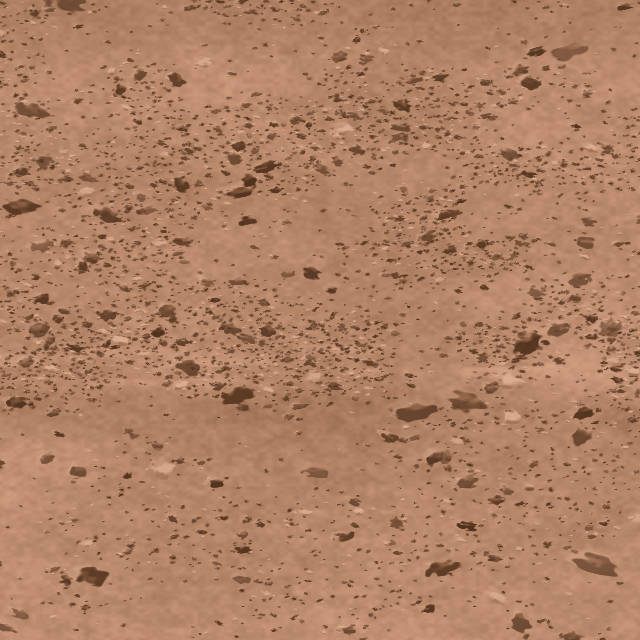
A WebGL 1 fragment shader for this texture:

```glsl
precision highp float;
uniform vec2 u_resolution;

const vec3 SAND_DARK = vec3(0.63, 0.45, 0.335);
const vec3 SAND_LIGHT = vec3(0.80, 0.60, 0.485);
const vec3 SUNLIT = vec3(0.87, 0.68, 0.57);
const vec3 STONE = vec3(0.53, 0.36, 0.25);
const vec3 SHADOW = vec3(0.31, 0.19, 0.11);

float hash(vec2 p) {
  return fract(sin(dot(p, vec2(127.1, 311.7))) * 43758.5453);
}

float noise(vec2 p) {
  vec2 i = floor(p);
  vec2 f = fract(p);
  f = f * f * (3.0 - 2.0 * f);
  float low = mix(hash(i), hash(i + vec2(1.0, 0.0)), f.x);
  float high = mix(hash(i + vec2(0.0, 1.0)), hash(i + 1.0), f.x);
  return mix(low, high, f.y);
}

float fbm(vec2 p) {
  float sum = 0.0;
  float weight = 0.5;
  for (int i = 0; i < 4; i++) {
    sum += weight * noise(p);
    p = p * 2.03 + 17.3;
    weight *= 0.5;
  }
  return sum;
}

float bump(float x, float centre, float width) {
  float t = (x - centre) / width;
  return exp(-t * t);
}

// How strongly gravel gathers at a place: rubble above the ridge, bare below
float gravelDensity(vec2 p) {
  float upper = smoothstep(0.35, 0.43, p.y);
  float rubble = bump(p.y, 0.45, 0.07);
  float patchArea = bump(p.x, 0.68, 0.25) * bump(p.y, 0.66, 0.2);
  float clumps = mix(0.2, 1.7, smoothstep(0.25, 0.8, noise(p * vec2(9.0, 15.0) + 4.0)));
  return (mix(0.35, 0.75, upper) + 0.6 * rubble + 0.4 * patchArea) * clumps;
}

// Flat ragged stones, one per grid cell, lit from above
vec3 addStones(vec3 ground, vec2 p, float cells, float amount, float size, float clustering) {
  vec2 grid = cells * vec2(1.0, 1.4);
  vec2 q = p * grid;
  vec3 color = ground;
  for (int y = -1; y <= 1; y++) {
    for (int x = -1; x <= 1; x++) {
      vec2 id = floor(q) + vec2(float(x), float(y));
      vec2 seed = id + cells * 1.37;
      vec2 centre = id + vec2(hash(seed + 3.1), hash(seed + 7.7));
      float chance = amount * mix(0.7, gravelDensity(centre / grid), clustering);
      float present = step(hash(seed + 11.9), chance);

      float pick = hash(seed + 19.3);
      float radius = size * mix(0.45, 1.0, pick * pick);
      vec2 d = (q - centre) / radius;
      d.y += d.x * (hash(seed + 23.5) - 0.5) * 0.8;
      d.y *= mix(0.8, 1.7, hash(seed + 29.1));
      float ragged = noise(d * 1.9 + seed * 5.3) - 0.5;
      float soft = clamp(0.0024 * cells / radius, 0.15, 0.75);
      float edge = length(d) + ragged * 0.9;
      float body = present * (1.0 - smoothstep(1.0 - soft, 1.0 + soft, edge));

      // Sunlit grit beside the stone, then its body
      float rim = length(d - vec2(-0.5, 0.55)) + ragged * 1.1;
      float glow = present * (1.0 - smoothstep(0.6, 1.4, rim));
      color = mix(color, SUNLIT, glow * 0.5 * hash(seed + 31.7));
      float top = smoothstep(-0.1, 1.2, d.y + ragged * 1.8);
      vec3 dark = mix(SHADOW, STONE, clamp(top + 0.3 * hash(seed + 37.3), 0.0, 1.0));
      vec3 pale = mix(SAND_DARK, SUNLIT, smoothstep(-0.8, 0.1, d.y + ragged));
      vec3 tint = mix(dark, pale, step(0.83, hash(seed + 41.9)));
      color = mix(color, tint, body * mix(0.6, 1.0, hash(seed + 47.3)));
    }
  }
  return color;
}

// Sand with broad drifts, mottling, fine grit and a low ridge
vec3 sand(vec2 p) {
  float drifts = fbm(p * vec2(3.5, 7.0) + 2.0) - 0.47;
  float mottle = noise(p * vec2(36.0, 64.0) + 9.0) - 0.5;
  float grit = noise(p * vec2(95.0, 135.0)) - 0.5;
  float fine = noise(p * vec2(170.0, 215.0) + 31.0) - 0.5;
  float ridge = 0.425 + 0.04 * (noise(vec2(p.x * 4.0, 8.0)) - 0.5);
  float streaks = smoothstep(0.4, 0.75, noise(p * vec2(9.0, 55.0) + 13.0));
  float tone = 0.6 + drifts * 0.75 + mottle * 0.22 + grit * 0.38 + fine * 0.22;
  tone += 0.4 * streaks * bump(p.y, ridge, 0.028);
  tone -= 0.22 * bump(p.y, ridge - 0.07, 0.045);
  tone -= 0.18 * smoothstep(0.85, 1.0, p.y);
  return mix(SAND_DARK, SAND_LIGHT, clamp(tone, -0.1, 1.25));
}

void main() {
  vec2 p = gl_FragCoord.xy / u_resolution;
  vec3 color = sand(p);
  color = addStones(color, p, 98.0, 0.38, 0.40, 1.0);
  color = addStones(color, p, 54.0, 0.30, 0.38, 1.0);
  color = addStones(color, p, 28.0, 0.25, 0.40, 0.9);
  color = addStones(color, p, 11.0, 0.24, 0.31, 0.3);
  gl_FragColor = vec4(color, 1.0);
}
```
